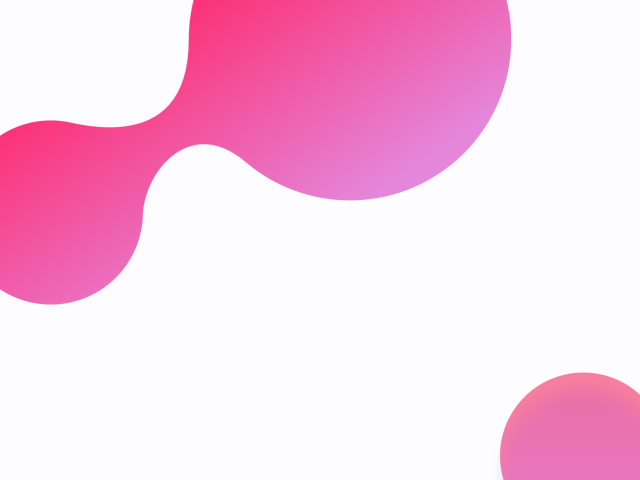
Give the GLSL for this background, as a Shadertoy shader.

```glsl
const vec3 PAPER = vec3(0.992, 0.992, 1.0);
const vec3 ROSE = vec3(0.988, 0.195, 0.465);
const vec3 ORCHID = vec3(0.895, 0.53, 0.86);
const vec3 BALL_TOP = vec3(0.917, 0.43, 0.635);
const vec3 BALL_BASE = vec3(0.912, 0.46, 0.74);
const vec3 BALL_RIM = vec3(0.968, 0.50, 0.62);
const vec3 SHADOW = vec3(0.90, 0.90, 0.99);

// Circles hold centre and radius, in units of canvas height
const vec3 BIG = vec3(0.7292, 0.9184, 0.3359);
const vec3 SMALL = vec3(0.1059, 0.5573, 0.1918);
const vec3 BALL = vec3(1.2153, 0.0503, 0.1736);
const int STEPS = 24;

float circleDistance(vec2 p, vec3 circle) {
    return length(p - circle.xy) - circle.z;
}

float coverage(float d, float pixel) {
    return 1.0 - smoothstep(-0.75 * pixel, 0.75 * pixel, d);
}

vec2 direction(float angle) {
    return vec2(cos(angle), sin(angle));
}

vec2 tangent(float angle) {
    return vec2(-sin(angle), cos(angle));
}

// Cubic curve leaving one circle and meeting the other along their tangents
vec2 neckCurve(vec3 a, vec3 b, float angleA, float angleB, float turn, float t) {
    vec2 start = a.xy + a.z * direction(angleA);
    vec2 end = b.xy + b.z * direction(angleB);
    float pull = turn * distance(start, end) / (a.z + b.z);
    vec2 leave = start + pull * a.z * tangent(angleA);
    vec2 arrive = end - pull * b.z * tangent(angleB);
    float s = 1.0 - t;
    return s * s * s * start + 3.0 * s * s * t * leave
         + 3.0 * s * t * t * arrive + t * t * t * end;
}

// Outline of the neck: out along the upper curve, back along the lower
vec2 neckOutline(int i) {
    float t = float(i % (STEPS + 1)) / float(STEPS);
    return i <= STEPS ? neckCurve(SMALL, BIG, 1.352, 3.1416, -1.0, t)
                      : neckCurve(SMALL, BIG, -0.027, -2.276, 1.0, 1.0 - t);
}

// Signed distance to the closed neck outline
float neckDistance(vec2 p) {
    int count = 2 * (STEPS + 1);
    vec2 previous = neckOutline(count - 1);
    float nearest = 1e3;
    float side = 1.0;
    for (int i = 0; i < count; i++) {
        vec2 current = neckOutline(i);
        vec2 edge = previous - current;
        vec2 w = p - current;
        vec2 gap = w - edge * clamp(dot(w, edge) / dot(edge, edge), 0.0, 1.0);
        nearest = min(nearest, dot(gap, gap));
        bvec3 crossing = bvec3(p.y >= current.y, p.y < previous.y,
                               edge.x * w.y > edge.y * w.x);
        if (all(crossing) || all(not(crossing))) side = -side;
        previous = current;
    }
    return side * sqrt(nearest);
}

vec3 blobColor(vec2 p) {
    float along = dot(vec2(p.x, 1.0 - p.y), vec2(0.56, 0.83));
    return mix(ROSE, ORCHID, clamp((along - 0.229) / 0.552, 0.0, 1.0));
}

// Vertical blend with a warm inner glow falling from the top rim
vec3 ballColor(vec2 p, vec3 ball) {
    float fall = clamp((ball.y + ball.z - p.y) / (1.3 * ball.z), 0.0, 1.0);
    vec3 body = mix(BALL_TOP, BALL_BASE, fall);
    float rim = circleDistance(p + vec2(0.0, 0.035), ball);
    return mix(body, BALL_RIM, smoothstep(-0.035, 0.035, rim));
}

void mainImage(out vec4 fragColor, in vec2 fragCoord) {
    vec2 p = fragCoord / iResolution.y;
    float pixel = 1.0 / iResolution.y;
    vec3 color = PAPER;

    // Joined blobs
    float blob = min(circleDistance(p, BIG), circleDistance(p, SMALL));
    blob = min(blob, neckDistance(p));
    color = mix(color, blobColor(p), coverage(blob, pixel));

    // Corner ball over its soft shadow
    float shade = circleDistance(p + vec2(0.0, 0.035), BALL);
    color = mix(color, SHADOW, 0.9 * (1.0 - smoothstep(-0.02, 0.022, shade)));
    color = mix(color, ballColor(p, BALL), coverage(circleDistance(p, BALL), pixel));

    fragColor = vec4(color, 1.0);
}
```
